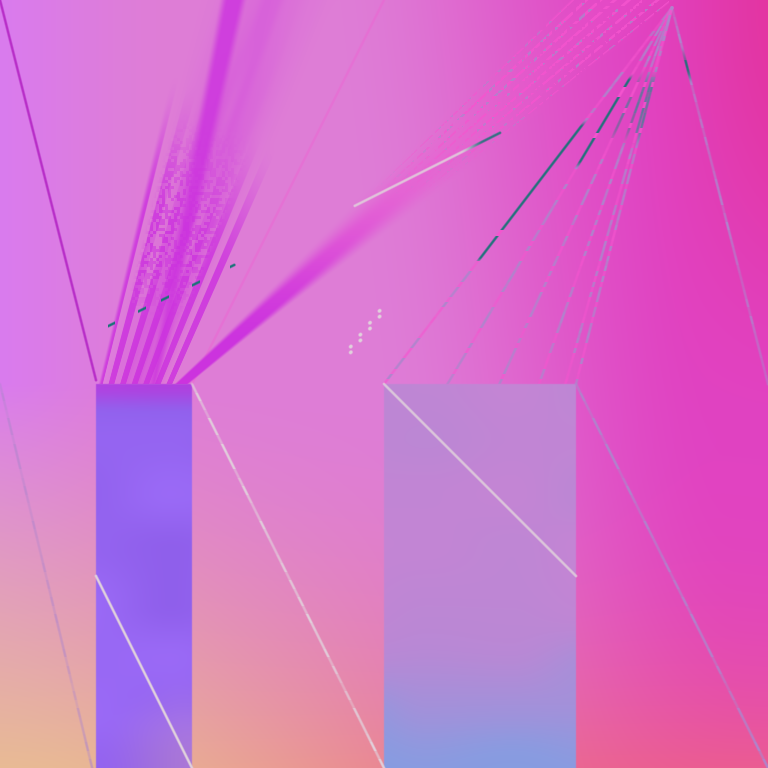
Write a Shadertoy shader that draws this background.

```glsl
const vec3 LILAC = vec3(0.85, 0.48, 0.94);
const vec3 ORCHID = vec3(0.87, 0.49, 0.84);
const vec3 MAGENTA = vec3(0.88, 0.26, 0.76);
const vec3 CRIMSON = vec3(0.89, 0.20, 0.62);
const vec3 PEACH = vec3(0.91, 0.73, 0.58);
const vec3 CORAL = vec3(0.92, 0.36, 0.57);
const vec3 VIOLET = vec3(0.80, 0.20, 0.87);
const vec3 HOT_PINK = vec3(0.96, 0.33, 0.81);
const vec3 INDIGO = vec3(0.58, 0.39, 0.94);
const vec3 MAUVE = vec3(0.73, 0.53, 0.83);
const vec3 SKY = vec3(0.53, 0.61, 0.88);
const vec3 PALE = vec3(0.88, 0.82, 0.86);
const vec3 TEAL = vec3(0.10, 0.45, 0.47);
const vec3 SLATE = vec3(0.68, 0.52, 0.80);
const vec2 APEX = vec2(0.875, 0.99);
const float HORIZON = 0.5;
const float GRAIN = 256.0;        // grain cells across the canvas
const float THIN = 0.0016;        // half width of a thin line

float hash(vec2 p) {
    p = fract(p * vec2(0.1031, 0.1137));
    p += dot(p, p.yx + 33.33);
    return fract((p.x + p.y) * p.y * 17.0);
}

float noise(vec2 p) {
    vec2 i = floor(p), f = fract(p);
    f = f * f * (3.0 - 2.0 * f);
    return mix(mix(hash(i), hash(i + vec2(1, 0)), f.x),
               mix(hash(i + vec2(0, 1)), hash(i + vec2(1, 1)), f.x), f.y);
}

float band(float x, float lo, float hi, float soft) {
    return smoothstep(lo - soft, lo + soft, x) * (1.0 - smoothstep(hi - soft, hi + soft, x));
}

float segment(vec2 p, vec2 a, vec2 b, float halfWidth, float soft) {
    vec2 d = b - a;
    float h = clamp(dot(p - a, d) / dot(d, d), 0.0, 1.0);
    return 1.0 - smoothstep(halfWidth - soft, halfWidth + soft, length(p - a - d * h));
}

vec3 backdrop(vec2 p) {
    vec3 c = mix(LILAC, ORCHID, smoothstep(-0.05, 0.22, p.x));
    c = mix(c, MAGENTA, smoothstep(0.48, 0.93, p.x + 0.12 * (p.y - 0.5)));
    c = mix(c, CRIMSON, smoothstep(0.8, 1.05, p.x) * smoothstep(0.4, 1.0, p.y));
    float warmth = pow(clamp(1.0 - 2.0 * p.y, 0.0, 1.0), mix(0.9, 3.0, p.x));
    return mix(c, mix(PEACH, CORAL, smoothstep(0.0, 0.95, p.x)), warmth);
}

// Striped fan rising from the narrow pillar
vec3 leftFan(vec3 c, vec2 p, float s, float aa) {
    float t = (p.x - 0.13 - 0.12 * s) / (0.12 + 0.13 * s);
    float above = step(0.0, s);
    float haze = band(t, 0.22, 0.58, 0.2) * (0.3 + 0.35 * noise(vec2(t * 18.0, s * 3.0)));
    c = mix(c, VIOLET, above * haze * mix(1.0, 0.6, s));
    float stripe = smoothstep(0.35, 0.65, 0.5 + 0.5 * cos(t * 50.0));
    float speckle = step(0.5, hash(floor(p * GRAIN)));
    stripe = mix(stripe, speckle, 0.65 * band(s, 0.25, 0.65, 0.1) * band(t, 0.1, 0.6, 0.05));
    float reach = 1.0 - smoothstep(0.45, 0.82, s + 0.25 * t);
    c = mix(c, VIOLET, above * stripe * reach * band(t, 0.0, 0.8, 0.02) * 0.85);
    float streak = segment(p, vec2(0.2, HORIZON), vec2(0.306, 1.01), 0.004 + 0.009 * s, 0.006);
    c = mix(c, VIOLET, above * streak * 0.8);
    float edge = segment(p, vec2(0.25, HORIZON), vec2(0.5, 1.0), THIN, aa);
    return mix(c, HOT_PINK, edge * 0.3);
}

// Beam that widens and splits into strands toward the apex
vec3 beam(vec3 c, vec2 p, float s) {
    float lo = 0.225 + 0.52 * s, hi = 0.248 + 0.627 * s;
    float t = (p.x - lo) / (hi - lo);
    float soft = mix(0.1, 0.32, smoothstep(0.0, 0.5, s));
    float body = step(0.0, s) * band(t, 0.15, 0.85, soft) * mix(1.0, 0.2, smoothstep(0.1, 0.75, s));
    c = mix(c, mix(VIOLET, HOT_PINK, smoothstep(0.1, 0.7, s)), body);
    float strand = smoothstep(0.3, 0.9, cos(t * 44.0)) * step(0.3, hash(floor(p * GRAIN)));
    vec3 tint = mix(HOT_PINK, SLATE, step(0.8, hash(floor(p * GRAIN) + 7.0)));
    return mix(c, tint, strand * band(t, 0.0, 1.0, 0.02) * smoothstep(0.45, 0.75, s) * 0.8);
}

// Broken rays from the apex to the wide pillar
vec3 rightFan(vec3 c, vec2 p, float s, float aa) {
    for (int i = 0; i < 6; i++) {
        float k = float(i);
        float foot = 0.5 + 0.25 * (1.0 - pow(1.0 - k / 5.0, 1.8));
        float ray = segment(p, vec2(foot, HORIZON), APEX, THIN, aa);
        float dash = hash(vec2(floor(s * 75.0), k + 3.0));
        float dark = i < 2 ? band(s, 0.32 + 0.25 * k, 0.68 + 0.12 * k, 0.01)
                           : 0.6 * band(s, 0.64, 0.8, 0.03);
        vec3 tint = mix(mix(HOT_PINK, SLATE, step(0.45, dash)), TEAL, dark * step(0.2, dash));
        c = mix(c, tint, ray * (0.45 + 0.5 * max(dark, dash)));
    }
    return c;
}

void mainImage(out vec4 fragColor, in vec2 fragCoord) {
    vec2 p = fragCoord / iResolution.xy;
    float aa = 1.0 / min(iResolution.x, iResolution.y);
    float s = (p.y - HORIZON) / (1.0 - HORIZON);
    vec3 c = backdrop(p);
    c = leftFan(c, p, s, aa);
    c = beam(c, p, s);
    c = rightFan(c, p, s, aa);

    // Pillars
    float cloud = noise(p * vec2(9.0, 14.0));
    vec3 narrow = mix(INDIGO, VIOLET, 0.6 * smoothstep(0.46, 0.5, p.y));
    narrow = mix(narrow, MAUVE, 0.7 * smoothstep(0.13, 0.0, length(p - vec2(0.25, 0.0))));
    narrow += 0.05 * (cloud - 0.5);
    c = mix(c, narrow, band(p.x, 0.125, 0.25, aa) * band(p.y, -1.0, HORIZON, aa));
    vec3 wide = mix(SKY, MAUVE, smoothstep(-0.02, 0.22, p.y + 0.07 * (cloud - 0.5)));
    wide = mix(wide, ORCHID, 0.35 * cloud * smoothstep(0.1, 0.3, p.y));
    c = mix(c, wide, band(p.x, 0.5, 0.75, aa) * band(p.y, -1.0, HORIZON, aa));

    // Long thin diagonals
    float broken = 0.4 + 0.6 * hash(vec2(floor(p.y * 90.0), 5.0));
    c = mix(c, VIOLET * 0.9, segment(p, vec2(0.0, 1.0), vec2(0.125, 0.505), THIN, aa));
    c = mix(c, SLATE, 0.6 * broken * segment(p, vec2(0.0, 0.5), vec2(0.12, 0.0), THIN, aa));
    c = mix(c, PALE, segment(p, vec2(0.125, 0.25), vec2(0.25, 0.0), THIN, aa));
    c = mix(c, PALE, broken * segment(p, vec2(0.25, 0.5), vec2(0.5, 0.0), THIN, aa));
    c = mix(c, PALE, 0.85 * segment(p, vec2(0.5, 0.5), vec2(0.75, 0.25), THIN, aa));
    c = mix(c, SLATE, broken * segment(p, vec2(0.75, 0.5), vec2(1.0, 0.0), THIN, aa));
    vec3 fall = mix(SLATE, TEAL, band(p.y, 0.9, 0.93, 0.01));
    c = mix(c, fall, broken * segment(p, APEX, vec2(1.0, 0.5), THIN, aa));
    vec3 glint = mix(PALE, TEAL, smoothstep(0.6, 0.63, p.x));
    c = mix(c, glint, 0.85 * segment(p, vec2(0.462, 0.732), vec2(0.651, 0.827), THIN, aa));
    float tick = step(0.6, hash(vec2(floor(p.x * 100.0), 2.0)));
    c = mix(c, TEAL, tick * segment(p, vec2(0.14, 0.575), vec2(0.305, 0.655), THIN, aa));

    // Scattered sparks
    for (int i = 0; i < 8; i++) {
        float k = float(i), column = floor(k * 0.5);
        vec2 spark = vec2(0.494 - 0.0125 * column, 0.595 - 0.0155 * column - 0.0075 * mod(k, 2.0));
        c = mix(c, PALE, segment(p, spark, spark + 0.0005, 0.0022, aa));
    }
    fragColor = vec4(c, 1.0);
}
```
